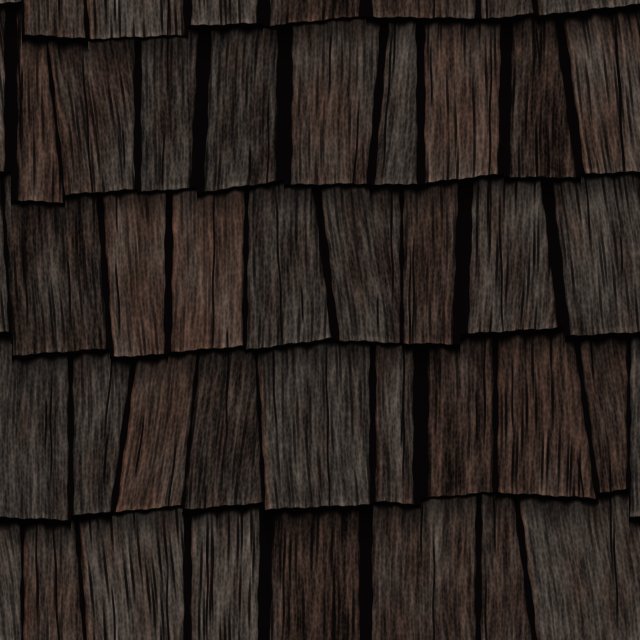
Write a three.js fragment shader that draws this texture.

```glsl
// Weathered dark wooden shingles in four overlapping, uneven rows.
varying vec2 vUv;

const float ROWS = 4.0;
const float SOFT = 0.0014;
const vec3 GAP = vec3(0.022, 0.015, 0.014);
const vec3 BROWN = vec3(0.25, 0.185, 0.155);
const vec3 GREY = vec3(0.24, 0.215, 0.195);
const vec3 RUST = vec3(0.31, 0.19, 0.14);

float hash(vec2 p) {
  vec3 q = fract(p.xyx * 0.1031);
  q += dot(q, q.yzx + 33.33);
  return fract((q.x + q.y) * q.z);
}

// Distance to the nearest scattered point.
float cellular(vec2 p) {
  vec2 cell = floor(p);
  float nearest = 2.0;
  for (int y = -1; y <= 1; y++) {
    for (int x = -1; x <= 1; x++) {
      vec2 c = cell + vec2(float(x), float(y));
      vec2 point = c + vec2(hash(c), hash(c + 57.3));
      nearest = min(nearest, length(point - p));
    }
  }
  return nearest;
}

float layeredSines(vec2 p, float seed) {
  float sum = 0.0;
  float freq = 130.0;
  for (int i = 0; i < 4; i++) {
    float sway = 1.2 * sin(p.y * freq * 0.07 + seed * 31.0);
    sum += sin(p.x * freq + sway + seed * freq);
    freq *= 1.67;
  }
  return sum * 0.25;
}

// Thin split along the grain, fading out at both ends.
float crack(vec2 q, float width, vec2 id) {
  float h = hash(id);
  float at = width * (0.12 + 0.76 * h);
  float d = abs(q.x - at - 0.0009 * sin(q.y * 55.0 + h * 40.0));
  float reach = mix(0.03, 0.20, hash(id + 11.7));
  float along = abs(q.y - 0.25 * hash(id + 23.1));
  float fade = 1.0 - smoothstep(reach * 0.5, reach, along);
  return fade * (1.0 - smoothstep(0.0004, 0.0026, d));
}

// q is measured from the lower left corner of the shingle.
vec3 wood(vec2 q, float width, float seed) {
  vec2 g = q + vec2(0.0015 * sin(q.y * 24.0 + seed * 50.0), 0.0);
  float coarse = cellular(g * vec2(75.0, 5.0) + seed * 71.0);
  float fine = cellular(g * vec2(200.0, 24.0) + seed * 137.0);
  float speck = cellular(g * vec2(230.0, 130.0) + seed * 53.0);
  float stain = cellular(g * vec2(20.0, 7.0) + seed * 19.0);
  float streak = cellular(g * vec2(105.0, 5.0) + seed * 29.0);
  float tone = hash(vec2(seed * 83.0, 2.0));

  float shade = -0.13 + 0.50 * coarse + 0.62 * fine + 0.42 * speck;
  shade += 0.42 * tone + 0.30 * stain + 0.17 * layeredSines(g, seed);
  shade = max(shade, 0.15);
  float greyness = smoothstep(0.0, 1.0, fract(seed * 17.0) + 0.9 * (stain - 0.45));
  vec3 color = mix(BROWN, GREY, greyness) * shade;

  // Dark grooves and splits
  float groove = 1.0 - smoothstep(0.08, 0.34, streak);
  color = mix(color, GAP, groove * mix(0.25, 0.85, fract(seed * 41.0)));
  for (int i = 0; i < 2; i++) {
    float split = crack(q, width, vec2(seed * 91.0, float(i) * 5.0));
    color = mix(color, GAP, 0.85 * split);
  }
  float leftRim = 1.0 - smoothstep(0.003, 0.014, q.x);
  return mix(color, RUST * shade, 0.5 * leftRim * step(0.45, tone));
}

float rowCount(float k) {
  return mod(k, 2.0) < 0.5 ? 9.0 : (k < 2.0 ? 8.0 : 7.0);
}

// Random value of one joint, wrapped across the canvas.
float jointHash(float i, float n, float k, float salt) {
  return hash(vec2(floor(mod(i + 0.5, n)) + salt, k * 13.0 + 5.0));
}

float jointX(float i, float n, float k, float rise) {
  float lean = 2.0 * jointHash(i, n, k, 40.0) - 1.0;
  float shift = 0.7 * (jointHash(i, n, k, 0.0) - 0.5);
  return (i + shift) / n + 0.14 * lean * lean * lean * (rise - 0.12);
}

float jointHalf(float i, float n, float k, float rise) {
  float h = jointHash(i, n, k, 80.0);
  float wobble = sin(rise * 60.0 + h * 30.0) + 0.6 * sin(rise * 143.0 + h * 70.0);
  return mix(0.0025, 0.0125, h * h) + 0.0009 * wobble;
}

// Lays one row, with its joints and cast shadow, over the row beneath.
vec3 layRow(vec3 under, vec2 p, float row) {
  float k = mod(row, ROWS);
  float n = rowCount(k);
  float rise = p.y - (row + 0.85) / ROWS;
  float i = floor(p.x * n);
  i += step(jointX(i + 1.0, n, k, rise), p.x) - step(p.x, jointX(i, n, k, rise));
  float left = jointX(i, n, k, rise);
  float right = jointX(i + 1.0, n, k, rise);
  float seed = jointHash(i, n, k, 120.0);

  // Uneven lower end
  float trend = 0.045 * (fract((i + 0.5) / n) - 0.5);
  float tilt = 0.22 * (jointHash(i, n, k, 160.0) - 0.35);
  float butt = trend + 0.016 * (seed - 0.5) + tilt * (p.x - 0.5 * (left + right));
  float ragged = sin(p.x * 95.0 + seed * 40.0) + 0.7 * sin(p.x * 310.0 + seed * 90.0);
  float h = rise - butt - 0.0008 * ragged;

  // Shadow on the row beneath
  float reach = mix(0.005, 0.017, jointHash(i, n, k, 200.0));
  reach *= 1.0 + 0.25 * sin(p.x * 170.0 + seed * 20.0);
  under = mix(GAP, under, smoothstep(reach * 0.5, reach * 1.4, -h));
  under *= mix(0.55, 1.0, smoothstep(0.0, 0.06, -h));

  float side = min(p.x - left - jointHalf(i, n, k, rise),
                   right - p.x - jointHalf(i + 1.0, n, k, rise));
  vec3 face = wood(vec2(p.x - left, h), right - left, seed);
  face *= mix(0.75, 1.0, smoothstep(0.0, 0.005, side));
  face *= 1.0 + 0.2 * (1.0 - smoothstep(0.002, 0.012, h));
  face = mix(GAP, face, smoothstep(-SOFT, SOFT, side));
  return mix(under, face, smoothstep(-SOFT, SOFT, h));
}

void main() {
  float row = floor(vUv.y * ROWS - 0.85);
  vec3 color = GAP;
  for (int i = -1; i <= 1; i++) {
    color = layRow(color, vUv, row + float(i));
  }
  gl_FragColor = vec4(color, 1.0);
}
```
